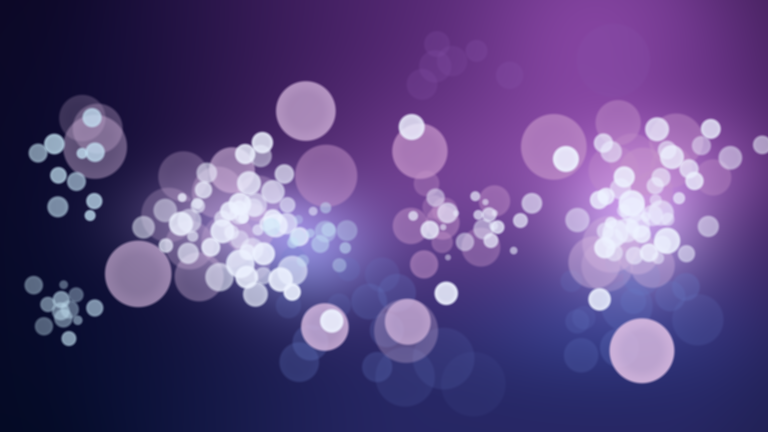
Give the GLSL for this background, as a Shadertoy shader.

```glsl
// Bokeh lights over a navy to violet haze: broad gaussian glows form the
// backdrop, jittered spirals of soft translucent discs form the light band,
// and a few large out-of-focus discs stand between the layers.

#define EDGE 0.0045      // softness of the disc edges
#define RIM 0.10         // extra opacity near a disc's rim
#define GLOW 1.0         // strength of the haze behind the lights
#define JITTER 0.45      // irregularity of the clusters
#define PINK vec3(0.85, 0.73, 0.88)
#define ROSE vec3(0.77, 0.58, 0.79)
#define WHITE vec3(0.93, 0.95, 1.0)
#define ICE vec3(0.77, 0.89, 0.96)
#define BLUE vec3(0.40, 0.48, 0.78)
#define ORCHID vec3(0.52, 0.32, 0.66)

float hash(float n) {
    return fract(sin(n * 127.1 + 3.7) * 43758.5453);
}

float glow(vec2 p, vec2 center, vec2 size) {
    vec2 d = (p - center) / size;
    return GLOW * exp(-dot(d, d));
}

// Blend one translucent disc into the colour.
void disc(inout vec3 col, vec2 p, vec2 center, float radius, vec3 tint, float alpha) {
    float d = length(p - center);
    float mask = 1.0 - smoothstep(radius - EDGE, radius + EDGE, d);
    float rim = smoothstep(0.5, 1.0, d / radius);
    col = mix(col, tint, mask * alpha * (1.0 - RIM + RIM * rim));
}

// Scatter discs along a jittered golden-angle spiral, denser in the middle.
void cluster(inout vec3 col, vec2 p, vec2 center, vec2 spread, vec2 radii,
             int count, float seed, vec3 tint, float alpha) {
    for (int i = 0; i < count; i++) {
        float id = seed + float(i) * 5.0;
        float reach = pow((float(i) + 0.5) / float(count), 0.7);
        float angle = float(i) * 2.4 + seed;
        vec2 offset = reach * vec2(cos(angle), sin(angle));
        offset += JITTER * (vec2(hash(id), hash(id + 1.0)) - 0.5);
        float radius = mix(radii.x, radii.y, hash(id + 2.0));
        float fade = mix(0.65, 1.25, hash(id + 3.0));
        disc(col, p, center + offset * spread, radius, tint, min(alpha * fade, 1.0));
    }
}

vec3 backdrop(vec2 p) {
    vec3 navy = mix(vec3(0.02, 0.05, 0.18), vec3(0.06, 0.04, 0.19), p.y);
    vec3 violet = mix(vec3(0.15, 0.15, 0.39), vec3(0.30, 0.14, 0.42), smoothstep(0.05, 0.7, p.y));
    vec3 col = mix(navy, violet, smoothstep(0.05, 1.0, p.x));
    // Magenta light from the top and violet through the middle
    col += vec3(0.21, 0.12, 0.20) * glow(p, vec2(1.38, 0.92), vec2(0.32, 0.32));
    col += vec3(0.15, 0.11, 0.15) * glow(p, vec2(1.10, 0.55), vec2(0.45, 0.22));
    // Pale haze inside the clusters
    col += vec3(0.30, 0.27, 0.32) * glow(p, vec2(0.54, 0.49), vec2(0.22, 0.11));
    col += vec3(0.21, 0.28, 0.32) * glow(p, vec2(0.71, 0.41), vec2(0.17, 0.13));
    col += vec3(0.38, 0.38, 0.36) * glow(p, vec2(1.48, 0.47), vec2(0.18, 0.15));
    col += vec3(0.16, 0.12, 0.15) * glow(p, vec2(1.56, 0.62), vec2(0.24, 0.12));
    col += vec3(0.03, 0.08, 0.13) * glow(p, vec2(1.40, 0.25), vec2(0.30, 0.14));
    return col;
}

// Faint discs deep in the haze.
void farLights(inout vec3 col, vec2 p) {
    cluster(col, p, vec2(1.06, 0.86), vec2(0.16, 0.06), vec2(0.025, 0.042), 6, 11.0, ORCHID, 0.26);
    disc(col, p, vec2(1.42, 0.86), 0.085, ORCHID, 0.25);
    cluster(col, p, vec2(0.76, 0.31), vec2(0.22, 0.16), vec2(0.025, 0.05), 14, 131.0, BLUE, 0.24);
    cluster(col, p, vec2(1.00, 0.13), vec2(0.16, 0.04), vec2(0.06, 0.09), 3, 223.0, BLUE, 0.12);
    cluster(col, p, vec2(1.44, 0.29), vec2(0.20, 0.13), vec2(0.025, 0.06), 12, 307.0, BLUE, 0.24);
}

// Large pink discs: loose groups, then the standout ones.
void largeLights(inout vec3 col, vec2 p) {
    cluster(col, p, vec2(0.50, 0.49), vec2(0.15, 0.16), vec2(0.040, 0.065), 9, 401.0, PINK, 0.32);
    cluster(col, p, vec2(1.02, 0.47), vec2(0.14, 0.13), vec2(0.024, 0.045), 9, 509.0, ROSE, 0.45);
    cluster(col, p, vec2(1.50, 0.62), vec2(0.15, 0.11), vec2(0.040, 0.065), 8, 601.0, ROSE, 0.42);
    cluster(col, p, vec2(1.43, 0.40), vec2(0.13, 0.04), vec2(0.040, 0.068), 5, 677.0, PINK, 0.40);
    cluster(col, p, vec2(0.21, 0.72), vec2(0.13, 0.02), vec2(0.052, 0.058), 2, 719.0, PINK, 0.36);
    disc(col, p, vec2(0.22, 0.66), 0.074, PINK, 0.42);
    disc(col, p, vec2(0.32, 0.366), 0.077, PINK, 0.65);
    disc(col, p, vec2(0.755, 0.593), 0.072, ROSE, 0.50);
    disc(col, p, vec2(0.537, 0.606), 0.053, PINK, 0.60);
    disc(col, p, vec2(0.708, 0.743), 0.069, PINK, 0.74);
    disc(col, p, vec2(0.972, 0.65), 0.064, ROSE, 0.75);
    disc(col, p, vec2(1.282, 0.66), 0.076, ROSE, 0.65);
    disc(col, p, vec2(0.752, 0.243), 0.055, PINK, 0.82);
    disc(col, p, vec2(0.94, 0.234), 0.074, PINK, 0.30);
    disc(col, p, vec2(0.944, 0.255), 0.053, PINK, 0.70);
    disc(col, p, vec2(1.486, 0.188), 0.075, PINK, 0.92);
}

// Bright small discs along the band.
void nearLights(inout vec3 col, vec2 p) {
    cluster(col, p, vec2(0.16, 0.60), vec2(0.11, 0.14), vec2(0.010, 0.027), 10, 809.0, ICE, 0.70);
    cluster(col, p, vec2(0.14, 0.28), vec2(0.08, 0.08), vec2(0.008, 0.026), 12, 877.0, ICE, 0.62);
    cluster(col, p, vec2(0.54, 0.49), vec2(0.19, 0.09), vec2(0.008, 0.030), 36, 953.0, WHITE, 0.72);
    cluster(col, p, vec2(0.60, 0.36), vec2(0.13, 0.05), vec2(0.020, 0.035), 9, 1151.0, WHITE, 0.78);
    cluster(col, p, vec2(0.73, 0.45), vec2(0.12, 0.07), vec2(0.010, 0.030), 13, 1223.0, ICE, 0.58);
    cluster(col, p, vec2(0.60, 0.63), vec2(0.15, 0.05), vec2(0.020, 0.027), 5, 1301.0, WHITE, 0.75);
    cluster(col, p, vec2(1.09, 0.49), vec2(0.15, 0.08), vec2(0.005, 0.025), 20, 1361.0, WHITE, 0.74);
    cluster(col, p, vec2(1.49, 0.49), vec2(0.14, 0.11), vec2(0.008, 0.032), 34, 1487.0, WHITE, 0.74);
    cluster(col, p, vec2(1.57, 0.65), vec2(0.20, 0.08), vec2(0.020, 0.028), 11, 1669.0, WHITE, 0.68);
    disc(col, p, vec2(0.953, 0.706), 0.030, WHITE, 0.88);
    disc(col, p, vec2(0.768, 0.257), 0.027, WHITE, 0.95);
    disc(col, p, vec2(1.033, 0.321), 0.027, WHITE, 0.95);
    disc(col, p, vec2(1.310, 0.632), 0.030, WHITE, 0.95);
    disc(col, p, vec2(1.388, 0.307), 0.026, WHITE, 0.92);
}

void mainImage(out vec4 fragColor, in vec2 fragCoord) {
    vec2 p = fragCoord / iResolution.xy * vec2(16.0 / 9.0, 1.0);
    vec3 col = backdrop(p);
    farLights(col, p);
    largeLights(col, p);
    nearLights(col, p);
    // Darken the far corners
    col *= 1.0 - 0.2 * smoothstep(0.75, 1.1, length(p - vec2(0.95, 0.5)));
    fragColor = vec4(clamp(col, 0.0, 1.0), 1.0);
}
```
